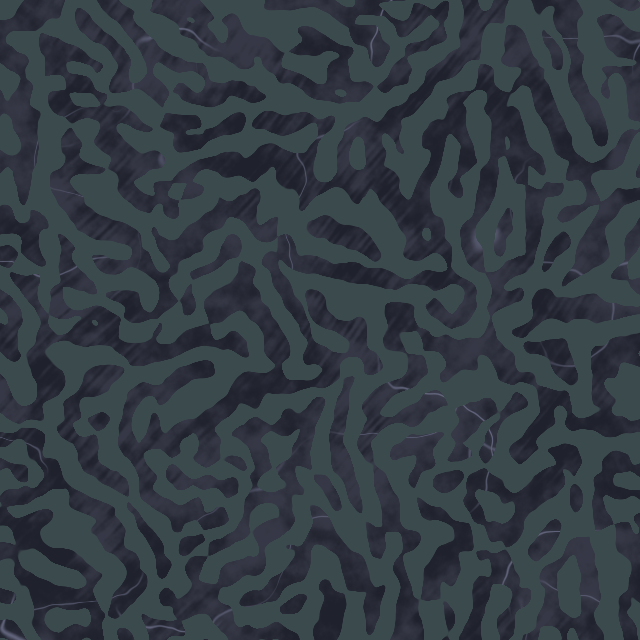
A three.js fragment shader for this pattern:

```glsl
// Labyrinth of flat teal channels over dark, streaked and veined slate marble.

#define CELLS 11.0         // wave kernels per canvas side
#define FREQ_LOW 10.0      // widest channels, in waves per canvas
#define FREQ_HIGH 25.0     // narrowest channels
#define TURN_JITTER 1.6    // disorder of the channel directions
#define LEVEL -0.06        // threshold that sets the teal share
#define EDGE 0.05          // softness of the channel edge
#define VEIN_WIDTH 0.008   // thickness of the pale veins
#define TEAL vec3(0.232, 0.290, 0.302)
#define SLATE_DARK vec3(0.122, 0.132, 0.174)
#define SLATE_LIGHT vec3(0.212, 0.220, 0.277)
#define VEIN_COLOR vec3(0.43, 0.44, 0.54)

varying vec2 vUv;

const float TAU = 6.2831853;

float hash(vec2 p) {
  return fract(sin(dot(p, vec2(127.1, 311.7))) * 43758.5453);
}

float noise(vec2 p) {
  vec2 i = floor(p);
  vec2 f = fract(p);
  f = f * f * (3.0 - 2.0 * f);
  float low = mix(hash(i), hash(i + vec2(1.0, 0.0)), f.x);
  float high = mix(hash(i + vec2(0.0, 1.0)), hash(i + vec2(1.0, 1.0)), f.x);
  return mix(low, high, f.y);
}

float fbm(vec2 p) {
  float sum = 0.0;
  float amp = 0.533;
  for (int i = 0; i < 4; i++) {
    sum += amp * noise(p);
    p = mat2(0.8, 0.6, -0.6, 0.8) * p * 2.03 + 17.3;
    amp *= 0.5;
  }
  return sum;
}

// Scattered oriented waves, normalised so that the channels keep crisp sides
float labyrinth(vec2 p) {
  vec2 grid = p * CELLS;
  vec2 home = floor(grid);
  vec2 wave = vec2(0.0);
  for (int y = -2; y <= 2; y++) {
    for (int x = -2; x <= 2; x++) {
      vec2 cell = home + vec2(float(x), float(y));
      float flow = 12.0 * noise(cell * 0.23 + 4.7);
      for (int k = 0; k < 3; k++) {
        vec2 seed = cell + 37.0 * float(k + 1);
        vec2 jitter = vec2(hash(seed), hash(seed + 11.3));
        vec2 d = grid - cell - jitter;
        float angle = flow + TURN_JITTER * (hash(seed + 23.7) - 0.5);
        float freq = mix(FREQ_LOW, FREQ_HIGH, hash(seed + 41.9)) / CELLS;
        float phase = TAU * (freq * dot(d, vec2(cos(angle), sin(angle))) + hash(seed + 59.1));
        wave += exp(-2.2 * dot(d, d)) * vec2(cos(phase), sin(phase));
      }
    }
  }
  return wave.x / (length(wave) + 0.15);
}

// Thin broken cracks along the middle level of a noise field
float veins(vec2 p, float scale) {
  vec2 bent = p + 0.03 * vec2(noise(p * 16.0), noise(p * 16.0 + 31.0));
  bent += 0.006 * vec2(noise(p * 60.0), noise(p * 60.0 + 13.0));
  float ridge = abs(noise(bent * scale) - 0.5) * 4.0 / scale;
  float presence = smoothstep(0.4, 0.7, noise(p * 7.0 + scale));
  float line = 1.0 - smoothstep(0.0, VEIN_WIDTH, ridge);
  float halo = exp(-ridge * 90.0);
  return presence * (0.85 * line + 0.15 * halo);
}

vec3 marble(vec2 p) {
  // Cloudy tone with finer mottling
  float cloud = fbm(p * 13.0 + 3.0) - 0.5;
  float grain = fbm(p * 55.0 + 9.0) - 0.5;

  // Fine diagonal brush streaks, present only in patches
  float bend = 0.04 * noise(p * 5.0);
  vec2 along = vec2(dot(p, vec2(0.66, 0.75)), dot(p, vec2(-0.75, 0.66)) + bend);
  float streak = noise(along * vec2(22.0, 190.0)) - 0.5;
  float patches = smoothstep(0.4, 0.75, noise(p * 7.0 + 51.0));

  float tone = 0.48 + 0.9 * cloud + 0.5 * grain + 0.4 * streak * patches;
  vec3 color = mix(SLATE_DARK, SLATE_LIGHT, smoothstep(0.2, 0.8, tone));

  // Pale veins in two scales
  float vein = max(veins(p + 2.3, 5.0), 0.7 * veins(p + 8.1, 8.0));
  return mix(color, VEIN_COLOR, vein * 0.8);
}

void main() {
  vec2 p = vUv;
  vec2 wobble = vec2(noise(p * 22.0), noise(p * 22.0 + 71.0)) - 0.5;
  vec2 ripple = vec2(noise(p * 75.0), noise(p * 75.0 + 43.0)) - 0.5;
  float field = labyrinth(p + 0.02 * wobble + 0.004 * ripple);
  float channel = smoothstep(LEVEL - EDGE, LEVEL + EDGE, field);
  gl_FragColor = vec4(mix(marble(p), TEAL, channel), 1.0);
}
```
